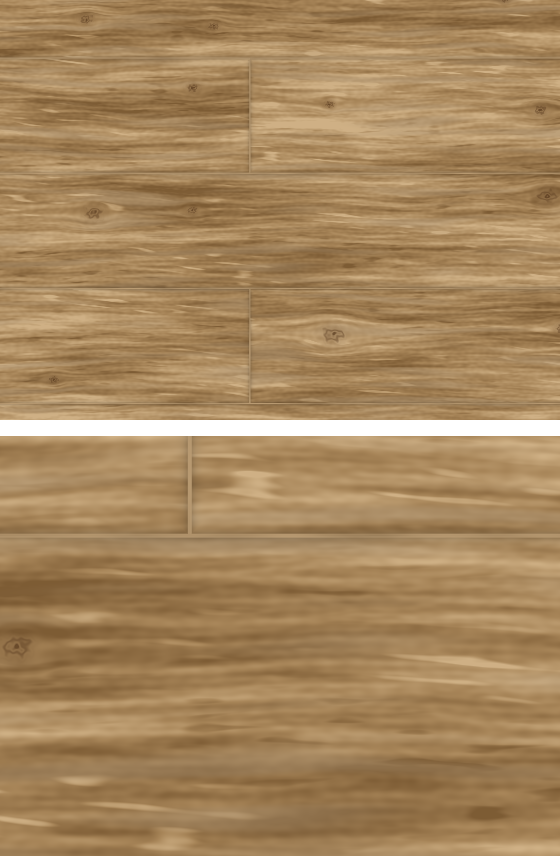
Top, the full canvas; bottom, a detail of the centre.
Reproduce this texture procedurally as a Shadertoy shader.

```glsl
const float PLANK_HEIGHT = 0.2743;   // all lengths in canvas heights
const float PLANK_LENGTH = 2.4;
const vec2  JOINT_ORIGIN = vec2(0.595, 0.039);
const float SEAM_HALF_WIDTH = 0.0016;
const float SHADOW_WIDTH = 0.0035;
const int   KNOTS_PER_PLANK = 5;
const float KNOT_MIN = 0.006;
const float KNOT_MAX = 0.017;
const float PLANK_VARIATION = 0.12;
const vec3  DARK_WOOD  = vec3(0.49, 0.36, 0.205);
const vec3  MID_WOOD   = vec3(0.655, 0.52, 0.345);
const vec3  LIGHT_WOOD = vec3(0.81, 0.69, 0.52);
const vec3  GREY_WOOD  = vec3(0.66, 0.56, 0.43);
const vec3  KNOT_COLOR = vec3(0.36, 0.24, 0.13);
const vec3  SEAM_COLOR = vec3(0.73, 0.61, 0.45);

vec2 hash2(vec2 p) {
    vec3 q = fract(p.xyx * vec3(0.1031, 0.1030, 0.0973));
    q += dot(q, q.yzx + 33.33);
    return fract((q.xx + q.yz) * q.zy);
}

float cornerSlope(vec2 cell, vec2 offset) {
    float angle = 6.2832 * hash2(cell).x;
    return dot(vec2(cos(angle), sin(angle)), offset);
}

float gradientNoise(vec2 p) {
    vec2 i = floor(p), f = p - i;
    vec2 u = f * f * f * (f * (f * 6.0 - 15.0) + 10.0);
    vec2 e = vec2(1.0, 0.0);
    return mix(mix(cornerSlope(i, f), cornerSlope(i + e, f - e), u.x),
               mix(cornerSlope(i + e.yx, f - e.yx), cornerSlope(i + 1.0, f - 1.0), u.x), u.y);
}

// Bends the grain around each knot and returns the knot darkness
float addKnots(inout vec2 grain, vec2 local, vec2 plank) {
    float darkness = 0.0;
    for (int i = 0; i < KNOTS_PER_PLANK; i++) {
        float n = float(i);
        vec2 h = hash2(plank * 17.0 + n * 5.3 + 2.0);
        float size = mix(KNOT_MIN, KNOT_MAX, hash2(plank + n * 9.1 + 40.0).x);
        vec2 center = vec2((n + h.x) / float(KNOTS_PER_PLANK) * PLANK_LENGTH,
                           PLANK_HEIGHT * mix(0.15, 0.85, h.y));
        vec2 q = (local - center) / size;
        vec2 spread = q / vec2(4.0, 2.5);
        grain.y -= 0.8 * (local.y - center.y) * exp(-dot(spread, spread));
        float r = length(q * vec2(0.8, 1.2)) + 0.9 * gradientNoise(q * 1.3 + h * 50.0);
        float rings = 0.55 + 0.45 * cos(r * 7.0);
        darkness = max(darkness, rings * exp(-r * r) + 0.25 * exp(-0.3 * dot(q, q)));
    }
    return darkness;
}

vec3 woodColor(vec2 local, vec2 plank) {
    vec2 seed = hash2(plank + 11.0);
    vec2 p = local;
    float knot = addKnots(p, local, plank);
    p += seed * 37.0;
    p.y += 0.016 * gradientNoise(p * vec2(2.2, 7.0))
         + 0.005 * gradientNoise(p * vec2(7.0, 20.0));

    // Layers of stretched grain, broad to fine
    float tone = 0.5 + PLANK_VARIATION * (seed.x - 0.5);
    tone += 0.52 * gradientNoise(p * vec2(1.1, 11.0));
    tone += 0.46 * gradientNoise(p * vec2(2.2, 31.0) + 7.0);
    tone += 0.42 * gradientNoise(p * vec2(4.5, 78.0) + 19.0);
    tone += 0.34 * gradientNoise(p * vec2(11.0, 150.0) + 31.0);
    tone += 0.14 * gradientNoise(p * vec2(70.0, 170.0) + 43.0);

    // Pale slanted flecks and dark pores, gathered in patches
    float patches = gradientNoise(p * vec2(2.5, 12.0) + 53.0);
    vec2 slanted = vec2(p.x, p.y + 0.07 * local.x);
    float fleck = smoothstep(0.22, 0.5, gradientNoise(slanted * vec2(13.0, 105.0)));
    float pore = smoothstep(0.2, 0.5, gradientNoise(p * vec2(18.0, 140.0) + 67.0));
    tone += 0.5 * fleck * smoothstep(-0.1, 0.3, patches);
    tone -= 0.28 * pore * smoothstep(-0.2, 0.3, -patches);

    tone = clamp(tone, 0.0, 1.0);
    vec3 color = tone < 0.5 ? mix(DARK_WOOD, MID_WOOD, tone * 2.0)
                            : mix(MID_WOOD, LIGHT_WOOD, tone * 2.0 - 1.0);
    float grey = smoothstep(0.0, 0.45, gradientNoise(p * vec2(3.0, 48.0) + 83.0));
    color = mix(color, GREY_WOOD, 0.45 * grey);
    return mix(color, KNOT_COLOR, clamp(knot * 0.8, 0.0, 0.8));
}

void mainImage(out vec4 fragColor, in vec2 fragCoord) {
    vec2 uv = fragCoord / iResolution.y;
    float pixel = 1.0 / iResolution.y;

    // Staggered planks
    vec2 pos = uv - JOINT_ORIGIN;
    float row = floor(pos.y / PLANK_HEIGHT);
    pos.x += 0.5 * PLANK_LENGTH * mod(row, 2.0);
    vec2 plankSize = vec2(PLANK_LENGTH, PLANK_HEIGHT);
    vec2 plank = floor(pos / plankSize);
    vec2 local = pos - plank * plankSize;
    vec3 color = woodColor(local, plank);

    // Pale seam between soft dark edges
    vec2 edge = min(local, plankSize - local);
    float seamDistance = min(edge.x, edge.y);
    float wear = 0.75 + 0.5 * gradientNoise(uv * 14.0);
    color *= 1.0 - 0.28 * exp(-seamDistance / SHADOW_WIDTH);
    float seam = 1.0 - smoothstep(SEAM_HALF_WIDTH - 0.5 * pixel, SEAM_HALF_WIDTH + 0.5 * pixel, seamDistance);
    color = mix(color, SEAM_COLOR, seam * clamp(wear, 0.0, 1.0));

    fragColor = vec4(color, 1.0);
}
```
